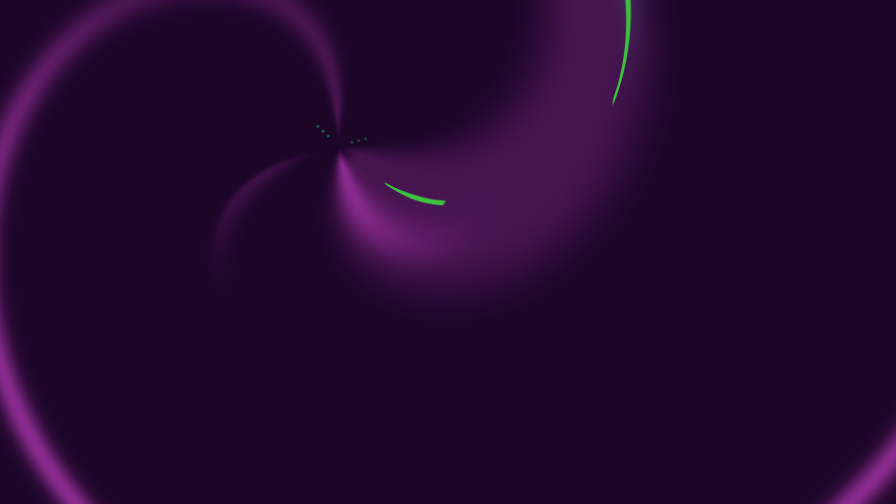
Give the GLSL for this background, as a Shadertoy shader.

```glsl
// Violet spiral arms with thin green streaks swirling around an off-centre hub.

const float PI = 3.14159265;

// Signed angle wrapped to -PI..PI
float wrapAngle(float a) {
    return mod(a + PI, 2.0 * PI) - PI;
}

float bell(float x, float width) {
    return exp(-x * x / (width * width));
}

// Tapered streak along angle = start + twist * (r^2 - r0^2), for r0 < r < r1
float streak(float r, float angle, float start, float twist, float r0, float r1, float halfWidth) {
    float offset = wrapAngle(angle - start - twist * (r * r - r0 * r0));
    float slope = 2.0 * twist * r * r;
    float dist = abs(offset) * r / sqrt(1.0 + slope * slope);
    float taper = halfWidth * (0.35 + 0.65 * smoothstep(r0, mix(r0, r1, 0.6), r));
    float ends = smoothstep(r0 - 0.004, r0 + 0.006, r) * (1.0 - smoothstep(r1 - 0.003, r1 + 0.003, r));
    return ends * (1.0 - smoothstep(taper * 0.5, taper * 1.5, dist));
}

void mainImage(out vec4 fragColor, in vec2 fragCoord) {
    vec2 uv = fragCoord / iResolution.xy;
    vec2 p = (uv - vec2(0.3776, 0.7106)) * vec2(iResolution.x / iResolution.y, 1.0);
    float r = length(p);
    float angle = atan(p.y, p.x + 1e-6);
    float r2 = r * r;

    // Long arm sweeping over the top and down the left side
    float longOffset = wrapAngle(angle - 1.57 - r2 * (4.62 - 1.57 * r));
    float longLight = mix(0.36, 0.95, smoothstep(0.45, 0.82, r));
    float light = longLight * bell(longOffset, 0.13) * smoothstep(0.0, 0.07, r);

    // Broad arm between two curved borders
    float outer = -1.87 + r2 * (7.5 - 4.2 * r);
    float inner = 0.02 + 3.05 * r2;
    float body = smoothstep(-0.2, 0.6, wrapAngle(angle - outer))
               * smoothstep(-0.08, 0.45, wrapAngle(inner - angle));
    light += 0.37 * body * (1.0 - smoothstep(0.62, 0.85, r)) * smoothstep(0.0, 0.05, r);

    // Bright fan just below the hub
    float fanOffset = wrapAngle(angle + 1.38 - 7.0 * r2);
    light += 0.6 * bell(fanOffset, 0.27) * smoothstep(0.0, 0.04, r) * (1.0 - smoothstep(0.08, 0.37, r));

    // Faint short arm on the left
    float shortOffset = wrapAngle(angle - 3.40 - 4.28 * r2);
    light += 0.27 * bell(shortOffset, shortOffset < 0.0 ? 0.05 : 0.12)
           * smoothstep(0.03, 0.16, r) * (1.0 - smoothstep(0.2, 0.39, r));

    vec3 color = vec3(0.112, 0.02, 0.158) + min(light, 1.0) * vec3(0.45, 0.155, 0.42);

    // Green streaks, the outer one with a pale halo
    float halo = bell(wrapAngle(angle - 0.155 - 2.83 * (r2 - 0.3036)), 0.12);
    color += vec3(0.03, 0.07, 0.06) * halo * smoothstep(0.56, 0.66, r) * (1.0 - smoothstep(0.68, 0.75, r));
    float green = streak(r, angle, 0.155, 2.83, 0.551, 0.8, 0.0065);
    green = max(green, streak(r, angle, -0.675, 4.2, 0.1186, 0.239, 0.0048));
    color = mix(color, vec3(0.24, 0.76, 0.25), green);

    // Small teal sparks on both sides of the hub
    for (int i = 0; i < 6; i++) {
        float side = float(i / 3);
        float reach = 0.028 + 0.014 * float(i % 3);
        float direction = mix(2.38, 0.25, side);
        vec2 spark = reach * vec2(cos(direction), sin(direction));
        float dotMask = 1.0 - smoothstep(0.001, 0.0045, length(p - spark));
        color = mix(color, vec3(0.12, 0.42, 0.36), dotMask * mix(0.85, 0.6, side));
    }

    fragColor = vec4(color, 1.0);
}
```
